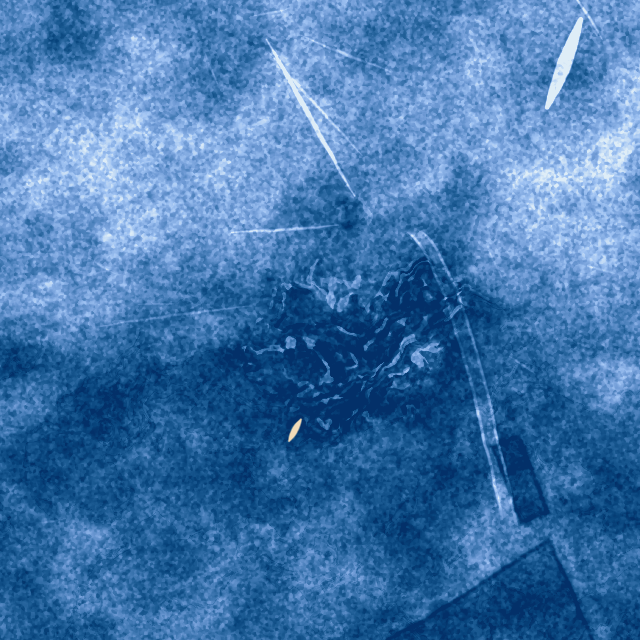
Reproduce this texture procedurally as a Shadertoy shader.

```glsl
// Blue glacial ice: pale frost above, a dark crystal pocket, needles and sunken plates.

vec2 hash2(vec2 p) {
    vec3 h = fract(p.xyx * vec3(0.1031, 0.1030, 0.0973));
    h += dot(h, h.yzx + 33.33);
    return fract((h.xx + h.yz) * h.zy);
}

// Cellular noise: x = distance to the nearest seed, y = blended seed value
vec2 cells(vec2 p) {
    vec2 id = floor(p), f = fract(p), sum = vec2(0.0);
    float nearest = 9.0;
    for (int y = -1; y <= 1; y++)
    for (int x = -1; x <= 1; x++) {
        vec2 o = vec2(x, y), seed = hash2(id + o), d = o + seed - f;
        float weight = exp(-7.0 * dot(d, d));
        sum += weight * vec2(fract(seed.x * 17.3 + seed.y * 31.7), 1.0);
        nearest = min(nearest, dot(d, d));
    }
    return vec2(sqrt(nearest), sum.x / sum.y);
}

// Layered cells, centred on zero
float cloud(vec2 p) {
    float total = 0.0, amp = 0.5;
    for (int i = 0; i < 5; i++) {
        total += amp * (cells(p + 40.0).y - 0.5);
        p = mat2(1.6, 1.2, -1.2, 1.6) * p + 5.7;
        amp *= 0.6;
    }
    return total;
}

float blob(vec2 p, vec2 centre, vec2 size) {
    vec2 d = (p - centre) / size;
    return exp(-dot(d, d));
}

// Tapered sliver from a to b, thickest in the middle
float shard(vec2 p, vec2 a, vec2 b, float w) {
    vec2 ab = b - a;
    float h = clamp(dot(p - a, ab) / dot(ab, ab), 0.0, 1.0);
    float d = length(p - a - ab * h) - w * (0.3 + 2.8 * h * (1.0 - h));
    return smoothstep(0.0016, -0.0016, d);
}

// Ice colour from deep (0) to white (6)
vec3 iceColor(float tone) {
    vec3 ramp[7] = vec3[7](vec3(0.01, 0.19, 0.41), vec3(0.03, 0.27, 0.49),
        vec3(0.11, 0.36, 0.58), vec3(0.26, 0.48, 0.71), vec3(0.44, 0.61, 0.84),
        vec3(0.62, 0.76, 0.95), vec3(0.87, 0.93, 0.97));
    vec3 col = ramp[0];
    for (int i = 1; i < 7; i++) col = mix(col, ramp[i], clamp(tone - float(i - 1), 0.0, 1.0));
    return col;
}

void mainImage(out vec4 fragColor, in vec2 fragCoord) {
    vec2 uv = fragCoord / iResolution.xy;
    vec2 warp = vec2(cloud(uv * 5.0), cloud(uv * 5.0 + 17.0));
    vec2 q = uv + 0.22 * warp;
    vec2 p = uv + 0.012 * warp;

    // Frost above an arched boundary, deep ice below
    float arch = 0.45 + 0.2 * exp(-pow((q.x - 0.55) / 0.29, 2.0));
    float frost = smoothstep(-0.1, 0.08, q.y - arch);
    float tone = mix(1.55, 3.6, frost);
    tone += 0.95 * blob(q, vec2(0.12, 0.66), vec2(0.25, 0.13));
    tone += 0.8 * blob(q, vec2(0.93, 0.69), vec2(0.18, 0.08));
    tone -= 1.7 * blob(q, vec2(0.12, 0.93), vec2(0.06, 0.07));
    tone -= 0.9 * blob(q, vec2(0.62, 0.71), vec2(0.11, 0.07));
    tone -= 0.6 * blob(q, vec2(0.60, 0.95), vec2(0.16, 0.06));
    tone -= 0.6 * blob(q, vec2(0.10, 0.40), vec2(0.22, 0.06));
    tone -= 0.9 * blob(q, vec2(0.33, 0.20), vec2(0.09, 0.05));
    tone += 1.5 * blob(q, vec2(0.20, 0.06), vec2(0.15, 0.12));
    tone += 1.2 * blob(q, vec2(0.49, 0.09), vec2(0.10, 0.10));
    tone += 1.1 * blob(q, vec2(0.36, 0.42), vec2(0.05, 0.09));
    tone += 0.8 * blob(q, vec2(0.93, 0.46), vec2(0.12, 0.08));
    tone += 1.8 * blob(p, vec2(0.75, 0.15), vec2(0.06, 0.07));

    // Mottling, then creases running up to the right
    tone += 3.4 * cloud(uv * vec2(7.0, 10.0) + 3.0);
    vec2 slant = mat2(0.77, -0.64, 0.64, 0.77) * q;
    float fold = cloud(slant * vec2(4.0, 11.0) + 9.0);
    tone += (1.0 - frost) * (2.2 * fold - 0.6 * smoothstep(0.03, 0.0, abs(fold)));

    // Crystal pocket with bright flecks
    float pocket = smoothstep(0.22, 0.11, length((q - vec2(0.57, 0.47)) * vec2(1.15, 1.0)));
    float crystal = cells(uv * 85.0 + warp * 14.0).y;
    tone += pocket * (3.2 * (crystal - 0.55) - 0.5 + 1.4 * smoothstep(0.72, 0.86, crystal));

    // Sunken plates with dark rims and pale borders
    vec2 box = abs(mat2(0.93, -0.37, 0.37, 0.93) * (p - vec2(0.815, 0.25)));
    box = mat2(1.0, 0.0, 0.0, 1.0) * box - vec2(0.024, 0.065);
    vec2 corner = p - vec2(0.67, 0.04);
    float wedge = max(dot(corner, vec2(-0.534, 0.845)), dot(p - vec2(0.86, 0.16), vec2(0.916, 0.4)));
    float plate = min(max(box.x, box.y), wedge);
    tone -= 0.6 * smoothstep(0.002, -0.002, plate) + 1.3 * smoothstep(0.005, 0.0, abs(plate + 0.003));
    tone += 0.7 * smoothstep(0.014, 0.004, abs(plate - 0.013));

    // Curved vein with bright edges
    float along = clamp((0.64 - p.y) / 0.46, 0.0, 1.0);
    float across = abs(p.x - 0.645 - 0.155 * pow(along, 0.65));
    float span = smoothstep(0.645, 0.63, p.y) * smoothstep(0.16, 0.24, p.y);
    float vein = smoothstep(0.015, 0.011, across) * (1.0 - 0.5 * along);
    vein += 0.9 * smoothstep(0.004, 0.001, abs(across - 0.011)) * (1.0 - 0.4 * along);
    tone += span * vein * (1.5 + 4.0 * warp.x);

    // Long needles
    float needle = shard(p, vec2(0.417, 0.94), vec2(0.555, 0.692), 0.0035);
    needle += 0.6 * shard(p, vec2(0.42, 0.92), vec2(0.565, 0.757), 0.002);
    needle += 0.2 * shard(p, vec2(0.43, 0.92), vec2(0.55, 0.73), 0.018);
    needle += 0.8 * shard(p, vec2(0.36, 0.638), vec2(0.53, 0.648), 0.002);
    needle += 0.5 * shard(p, vec2(0.47, 0.945), vec2(0.61, 0.885), 0.002);
    needle += 0.5 * shard(p, vec2(0.16, 0.49), vec2(0.39, 0.525), 0.002);
    needle += 0.7 * shard(p, vec2(0.895, 1.01), vec2(0.94, 0.935), 0.002);
    needle += 1.6 * shard(p, vec2(0.906, 0.967), vec2(0.855, 0.83), 0.011);

    // Scattered short scratches
    for (int i = 0; i < 30; i++) {
        vec2 start = hash2(vec2(i, 5)), r = hash2(vec2(i, 31));
        float angle = mix(-1.3, 0.5, r.x);
        vec2 end = start + (0.015 + 0.045 * r.y) * vec2(cos(angle), sin(angle));
        needle += 0.5 * r.y * shard(p, start, end, 0.0016);
    }
    tone += 2.2 * needle;

    // Fine grain
    tone += 1.5 * (cells(uv * 230.0).y - 0.5) + 1.1 * (cells(uv * 120.0 + 60.0).y - 0.5);

    vec3 col = iceColor(tone);
    col = mix(col, vec3(0.95, 0.86, 0.72), shard(p, vec2(0.452, 0.312), vec2(0.470, 0.345), 0.005));
    fragColor = vec4(col, 1.0);
}
```
